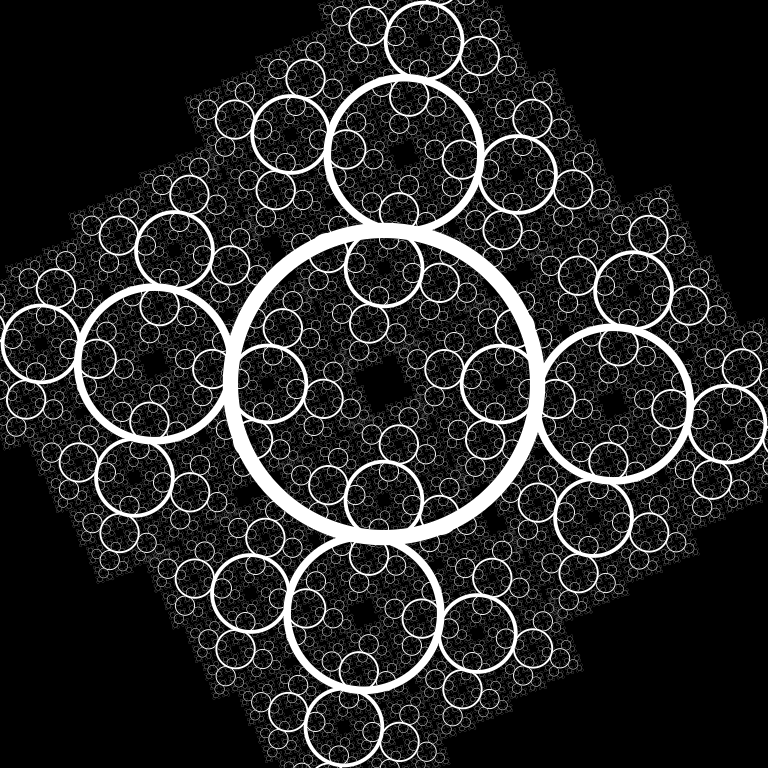
Give the GLSL for this pattern, as a three.js fragment shader.

```glsl
// A fractal of white rings on black: each ring carries four half-size rings,
// and every generation is turned a little further clockwise. Each point walks
// down the tree to its nearest rings, with one detour allowed for overlaps.

#define ROOT_RADIUS 0.2
#define LINE_RATIO 0.1    // line width as a share of the ring radius
#define CHILD_REACH 1.5   // distance to a child in parent radii
#define CHILD_SCALE 0.5
#define TWIST 0.08727     // clockwise turn per generation, radians
#define LEVELS 8
#define BACKGROUND vec3(0.0)
#define INK vec3(1.0)

varying vec2 vUv;

// Share of a pixel covered by a ring; thin lines fade instead of breaking up.
float ringCoverage(vec2 p, float radius, float pixel) {
  float d = length(p) - radius;
  float halfLine = 0.5 * LINE_RATIO * radius;
  float halfPixel = 0.5 * pixel;
  float overlap = min(d + halfPixel, halfLine) - max(d - halfPixel, -halfLine);
  return max(overlap, 0.0) / pixel;
}

// Direction to the nearest child, or to the second nearest on a detour.
vec2 childDirection(vec2 p, bool detour) {
  bool horizontal = (abs(p.x) > abs(p.y)) != detour;
  return horizontal ? vec2(p.x < 0.0 ? -1.0 : 1.0, 0.0)
                    : vec2(0.0, p.y < 0.0 ? -1.0 : 1.0);
}

// Descend the tree once, taking the second choice at a single level.
float descend(vec2 p, int detourLevel, float pixel) {
  float c = cos(TWIST);
  float s = sin(TWIST);
  float radius = ROOT_RADIUS;
  float ink = 0.0;
  for (int level = 0; level < LEVELS; level++) {
    ink = max(ink, ringCoverage(p, radius, pixel));
    p = vec2(c * p.x - s * p.y, s * p.x + c * p.y);
    p -= CHILD_REACH * radius * childDirection(p, level == detourLevel);
    radius *= CHILD_SCALE;
  }
  return ink;
}

void main() {
  float pixel = max(fwidth(vUv.x), 1e-5);
  vec2 p = vUv - 0.5;

  // The last detour lies below the drawn levels: it is the plain nearest path.
  float ink = 0.0;
  for (int detour = 0; detour < LEVELS; detour++) {
    ink = max(ink, descend(p, detour, pixel));
  }
  gl_FragColor = vec4(mix(BACKGROUND, INK, ink), 1.0);
}
```
